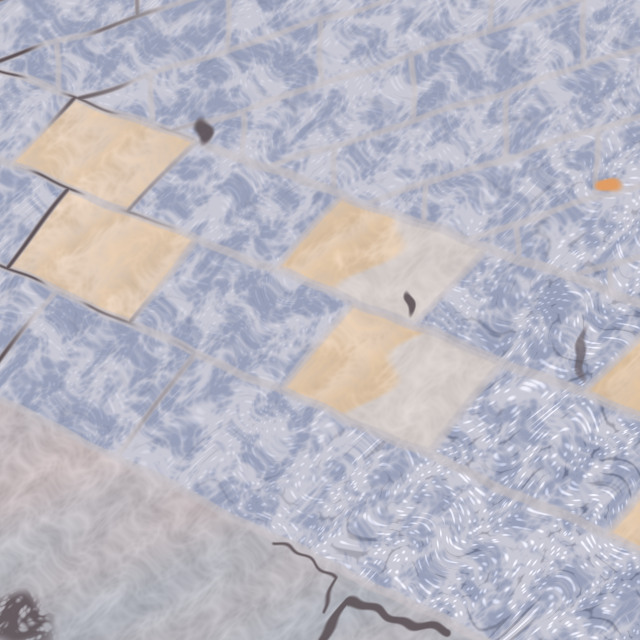
Write a Shadertoy shader that draws this texture.

```glsl
const vec3 BLUE_DARK = vec3(0.60, 0.63, 0.73);
const vec3 BLUE_LIGHT = vec3(0.79, 0.79, 0.84);
const vec3 TAN = vec3(0.88, 0.80, 0.73);
const vec3 OCHRE = vec3(0.85, 0.74, 0.61);
const vec3 PALE = vec3(0.83, 0.80, 0.79);
const vec3 SLAB = vec3(0.74, 0.72, 0.74);
const vec3 MORTAR = vec3(0.77, 0.75, 0.77);
const vec3 GAP = vec3(0.36, 0.32, 0.34);
const float TILE_SHARE = 0.47;

vec2 hash2(vec2 p) {
    vec3 h = fract(p.xyx * vec3(0.1031, 0.1030, 0.0973));
    h += dot(h, h.yzx + 33.33);
    return fract((h.xx + h.yz) * h.zy);
}

// Distance to the nearest jittered cell centre
float cells(vec2 p) {
    vec2 cell = floor(p), f = fract(p);
    float nearest = 2.0;
    for (int y = -1; y <= 1; y++)
        for (int x = -1; x <= 1; x++) {
            vec2 g = vec2(x, y);
            nearest = min(nearest, length(g + hash2(cell + g + 40.0) - f));
        }
    return nearest;
}

vec2 ripple(vec2 p) {
    return sin(p.yx * vec2(19.0, 23.0)) + 0.5 * sin(p.yx * vec2(57.0, 49.0) + p * 31.0);
}

float mottle(vec2 p) {
    p += 0.012 * ripple(p * 1.7);
    return 0.4 * cells(p * 15.0) + 0.35 * cells(p * 36.0 + 7.0) + 0.25 * cells(p * 85.0);
}

float stroke(float d, float halfWidth) {
    return 1.0 - smoothstep(halfWidth - 0.002, halfWidth + 0.003, abs(d));
}

float spot(vec2 p, vec2 centre, vec2 radius) {
    return 1.0 - smoothstep(0.6, 1.2, length((p - centre) / radius));
}

float segment(vec2 p, vec2 a, vec2 b) {
    vec2 ab = b - a;
    return length(p - a - ab * clamp(dot(p - a, ab) / dot(ab, ab), 0.0, 1.0));
}

// Position along a row in tile pairs, widening to the right
float alongRow(vec2 p, float lean, float start, float size) {
    float d = p.x + lean * p.y - start;
    return d / (size + 0.076 * d);
}

// Slanted bricks: distance to the nearest joint, and brick id
vec3 bricks(vec2 p) {
    float w = p.y + 0.32 * p.x;
    float n = w / (0.094 + 0.012 * w);
    float course = floor(n);
    float u = (p.x - 0.215 - 0.1435 * course) / 0.267;
    float bed = abs(n - round(n)) * 0.095;
    return vec3(min(bed, abs(u - round(u)) * 0.267), floor(u), course);
}

// Warm tile: veins, with a pale second half on every other one
vec3 warmTile(vec2 p, float f, float id, float grain) {
    float vein = sin(p.x * 55.0 + p.y * 42.0 + 2.0 * ripple(p).x + 6.0 * grain);
    vec3 warm = mix(TAN, OCHRE, 0.25 + 0.25 * vein + 0.2 * id * step(0.5, id));
    float odd = mod(id, 2.0);
    float split = smoothstep(0.21, 0.25, f + 0.04 * sin(p.y * 60.0));
    return mix(warm, PALE, odd * split) * (0.93 + 0.17 * grain);
}

void mainImage(out vec4 fragColor, in vec2 fragCoord) {
    vec2 p = fragCoord / iResolution.xy;
    p.y = 1.0 - p.y;
    vec2 q = p + 0.0022 * ripple(p * 1.3);
    float grain = mottle(p);
    float v = (q.y - 0.335 * q.x) / (1.0 + 0.26 * q.x);

    // Blue stone, shaded per piece, under every zone
    vec3 piece = bricks(q);
    float joint = piece.x;
    vec2 id = piece.yz;
    float warmMask = 0.0;
    vec3 warm = TAN;

    // Two chequered rows and one plain row
    if (v > 0.11 && v < 0.415) {
        bool upper = v < 0.25;
        float n = upper ? alongRow(q, 0.95, 0.26, 0.525) : alongRow(q, 0.80, 0.345, 0.539);
        float f = fract(n);
        id = vec2(floor(n), upper ? 20.0 : 21.0);
        joint = min(min(f, 1.0 - f), abs(f - TILE_SHARE)) * 0.41;
        warmMask = 1.0 - smoothstep(TILE_SHARE - 0.006, TILE_SHARE + 0.006, f);
        warm = warmTile(p, f, id.x, grain);
    } else if (v >= 0.415) {
        float n = (q.x + 0.8 * q.y - 0.45) / 0.30;
        id = vec2(floor(n), 22.0);
        joint = abs(n - round(n)) * 0.23 + 0.02 * smoothstep(0.3, 0.5, q.x);
    }
    float tone = smoothstep(0.22, 0.60, grain + 0.10 * (hash2(id + 9.0).x - 0.5));
    vec3 color = mix(BLUE_DARK, BLUE_LIGHT, tone);
    color = mix(color, warm, warmMask);

    // Bright and dark flecks, denser at the lower right
    float fleck = cells(p * vec2(48.0, 60.0) + 2.0 * ripple(p));
    float rough = (1.0 - warmMask) * (0.25 + 0.75 * smoothstep(0.9, 1.6, p.x + p.y));
    color += rough * (0.18 * (1.0 - smoothstep(0.05, 0.28, fleck)) - 0.16 * smoothstep(0.62, 0.95, fleck));

    // Concrete slab along the lower edge
    float slab = smoothstep(0.622, 0.628, v);
    vec3 concrete = SLAB + 0.22 * (grain - 0.42) + vec3(0.03, 0.01, 0.0) * ripple(p * 0.6).x;
    color = mix(color, concrete, slab);

    // Joints: pale mortar, opening into dark gaps at the left
    float rows = min(min(abs(v - 0.11), abs(v - 0.25)), min(abs(v - 0.415), abs(v - 0.625)));
    float mortar = max(stroke(joint, 0.004) * (1.0 - slab), stroke(rows, 0.006));
    color = mix(color, MORTAR + 0.12 * (grain - 0.45), 0.8 * mortar);
    float open = (1.0 - smoothstep(0.05, 0.36, p.x)) * smoothstep(-0.6, 0.5, sin(p.x * 37.0 + p.y * 16.0));
    float gap = max(stroke(joint, 0.0025), stroke(rows, 0.0015) * step(v, 0.5));
    color = mix(color, GAP, open * gap * (1.0 - slab));

    // Cracks and broken corner in the slab
    vec2 c = p + 0.005 * ripple(p * 2.5);
    float thin = min(segment(c, vec2(0.43, 0.845), vec2(0.52, 0.90)), segment(c, vec2(0.52, 0.90), vec2(0.51, 0.95)));
    float wide = min(segment(c, vec2(0.50, 1.0), vec2(0.545, 0.94)), segment(c, vec2(0.545, 0.94), vec2(0.70, 0.99)));
    float crack = max(stroke(thin, 0.002), stroke(wide, 0.006));
    crack = max(crack, spot(c, vec2(0.03, 0.97), vec2(0.06, 0.045)) * smoothstep(0.3, 0.5, grain));

    // Small holes and a fallen leaf
    crack = max(crack, spot(c, vec2(0.318, 0.203), vec2(0.014, 0.022)));
    crack = max(crack, spot(c, vec2(0.638, 0.470), vec2(0.007, 0.020)));
    crack = max(crack, 0.7 * spot(c, vec2(0.910, 0.560), vec2(0.008, 0.045)));
    color = mix(color, GAP, 0.9 * crack);
    color = mix(color, vec3(0.88, 0.62, 0.40), spot(c, vec2(0.955, 0.285), vec2(0.022, 0.012)));

    fragColor = vec4(clamp(color, 0.0, 1.0), 1.0);
}
```
